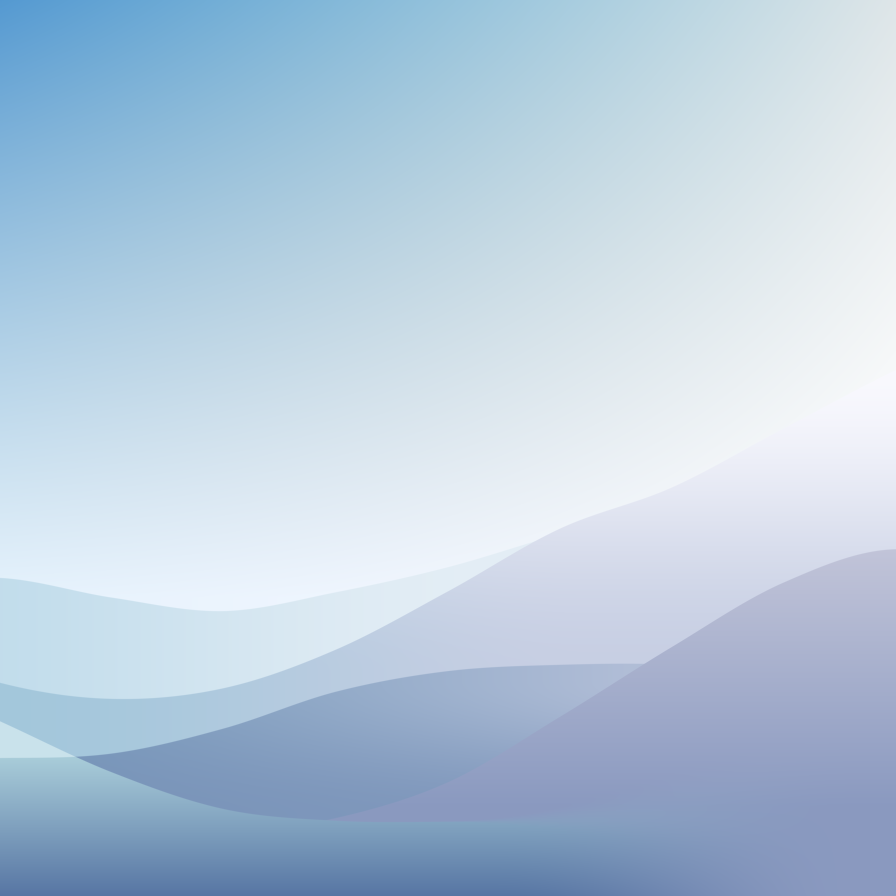
Reproduce this background procedurally as a Shadertoy shader.

```glsl
// Draws a pale blue sky fading to white above layered, translucent rolling hills.

// Sky colours: left, middle and right, at the top, middle and horizon
const vec3 SKY_TOP_L = vec3(0.33, 0.60, 0.82);
const vec3 SKY_TOP_M = vec3(0.58, 0.76, 0.86);
const vec3 SKY_TOP_R = vec3(0.87, 0.90, 0.91);
const vec3 SKY_MID_L = vec3(0.65, 0.79, 0.89);
const vec3 SKY_MID_M = vec3(0.79, 0.86, 0.90);
const vec3 SKY_MID_R = vec3(0.95, 0.96, 0.965);
const vec3 SKY_LOW_L = vec3(0.90, 0.95, 0.99);
const vec3 SKY_LOW_M = vec3(0.95, 0.97, 1.00);
const vec3 SKY_LOW_R = vec3(1.02, 1.02, 1.02);
const float HORIZON = 0.333;

// Hill colours
const vec3 FAR_LEFT    = vec3(0.75, 0.86, 0.92);
const vec3 FAR_RIGHT   = vec3(0.89, 0.93, 0.96);
const vec3 SLOPE_LEFT  = vec3(0.64, 0.78, 0.86);
const vec3 SLOPE_RIGHT = vec3(0.78, 0.81, 0.89);
const vec3 SLOPE_GLOW  = vec3(0.975, 0.975, 0.995);
const vec3 MOUND_LEFT  = vec3(0.48, 0.61, 0.74);
const vec3 MOUND_RIGHT = vec3(0.69, 0.74, 0.84);
const vec3 MOUND_SHADE = vec3(0.47, 0.57, 0.72);
const vec3 RIDGE_TOP   = vec3(0.76, 0.77, 0.85);
const vec3 RIDGE_BASE  = vec3(0.54, 0.60, 0.75);
const vec3 FRONT_TOP   = vec3(0.66, 0.80, 0.85);
const vec3 FRONT_BASE  = vec3(0.34, 0.46, 0.64);
const vec3 MIST        = vec3(0.79, 0.885, 0.92);

// Crest heights at even steps across the canvas, one step beyond each side
const int KNOTS = 11;
const float FAR_CREST[KNOTS] = float[KNOTS](
    0.346, 0.355, 0.333, 0.318, 0.339, 0.367, 0.404, 0.437, 0.479, 0.518, 0.557);
const float SLOPE_CREST[KNOTS] = float[KNOTS](
    0.284, 0.238, 0.220, 0.232, 0.275, 0.340, 0.410, 0.456, 0.522, 0.587, 0.642);
const float MOUND_CREST[KNOTS] = float[KNOTS](
    0.156, 0.154, 0.159, 0.187, 0.228, 0.251, 0.258, 0.258, 0.245, 0.219, 0.193);
const float RIDGE_CREST[KNOTS] = float[KNOTS](
    0.062, 0.062, 0.062, 0.069, 0.087, 0.127, 0.200, 0.278, 0.350, 0.387, 0.355);
const float FRONT_CREST[KNOTS] = float[KNOTS](
    0.251, 0.195, 0.138, 0.097, 0.084, 0.083, 0.086, 0.095, 0.110, 0.130, 0.150);

// Smooth cubic curve through the crest heights
float crest(float h[KNOTS], float x) {
    float s = clamp(x, 0.0, 1.0) * float(KNOTS - 3);
    int i = min(int(s), KNOTS - 4);
    float t = s - float(i);
    float a = h[i], b = h[i + 1], c = h[i + 2], d = h[i + 3];
    return b + 0.5 * t * (c - a + t * (2.0 * a - 5.0 * b + 4.0 * c - d
             + t * (3.0 * (b - c) + d - a)));
}

// Quadratic blend through three colours at t = 0, 0.5 and 1
vec3 blend3(vec3 a, vec3 b, vec3 c, float t) {
    return a * (2.0 * t - 1.0) * (t - 1.0) + b * 4.0 * t * (1.0 - t)
         + c * t * (2.0 * t - 1.0);
}

// Coverage below a crest, with an edge of the given half width
float below(float height, float y, float softness) {
    return smoothstep(-softness, softness, height - y);
}

vec3 skyColor(vec2 p) {
    float depth = min((1.0 - p.y) / (1.0 - HORIZON), 1.0);
    vec3 top = blend3(SKY_TOP_L, SKY_TOP_M, SKY_TOP_R, p.x);
    vec3 mid = blend3(SKY_MID_L, SKY_MID_M, SKY_MID_R, p.x);
    vec3 low = blend3(SKY_LOW_L, SKY_LOW_M, SKY_LOW_R, p.x);
    return clamp(blend3(top, mid, low, depth), 0.0, 1.0);
}

void mainImage(out vec4 fragColor, in vec2 fragCoord) {
    vec2 p = fragCoord / iResolution.xy;
    float edge = 0.8 / iResolution.y;
    vec3 color = skyColor(p);

    // Far hill, fading into the sky to the right
    vec3 far = mix(FAR_LEFT, FAR_RIGHT, smoothstep(-0.1, 0.55, p.x));
    color = mix(color, far, below(crest(FAR_CREST, p.x), p.y, edge));

    // Long slope, glowing towards its upper right
    vec3 slope = mix(SLOPE_LEFT, SLOPE_RIGHT, smoothstep(0.0, 0.65, p.x));
    slope = mix(slope, SLOPE_GLOW, smoothstep(0.25, 0.60, p.y));
    color = mix(color, slope, below(crest(SLOPE_CREST, p.x), p.y, edge));

    // Middle mound, darker at its foot
    float moundHeight = crest(MOUND_CREST, p.x);
    vec3 mound = mix(MOUND_LEFT, MOUND_RIGHT, clamp((p.x - 0.1) / 0.6, 0.0, 1.0));
    mound = mix(mound, MOUND_SHADE, 0.8 * (1.0 - smoothstep(0.09, 0.24, p.y)));
    color = mix(color, mound, below(moundHeight, p.y, edge));

    // Right ridge
    vec3 ridge = mix(RIDGE_BASE, RIDGE_TOP, clamp((p.y - 0.1) / 0.29, 0.0, 1.0));
    color = mix(color, ridge, below(crest(RIDGE_CREST, p.x), p.y, edge));

    // Front hill, lit where it rises over the mound and dissolving to the right
    vec3 front = mix(FRONT_BASE, FRONT_TOP, clamp(p.y / 0.155, 0.0, 1.0));
    front = mix(MIST, front, below(moundHeight, p.y, edge));
    float softness = edge + 0.06 * smoothstep(0.50, 0.90, p.x);
    float presence = 1.0 - smoothstep(0.55, 0.95, p.x);
    color = mix(color, front, presence * below(crest(FRONT_CREST, p.x), p.y, softness));

    fragColor = vec4(color, 1.0);
}
```
